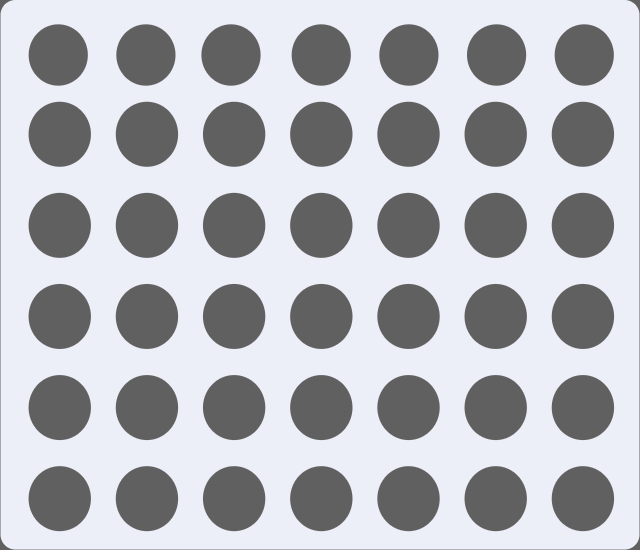
A WebGL 2 fragment shader for this pattern:

```glsl
#version 300 es
precision highp float;

uniform vec2 u_resolution;
out vec4 fragColor;

const vec2 CANVAS = vec2(7.68, 6.60);
const vec3 PANEL_COLOR = vec3(0.925, 0.933, 0.973);
const vec3 HOLE_COLOR = vec3(0.378);
const float COLUMNS = 7.0;
const float FULL_ROWS = 5.0;

float ellipseDistance(vec2 p, vec2 radii) {
    return (length(p / radii) - 1.0) * min(radii.x, radii.y);
}

float roundedBoxDistance(vec2 p, vec2 halfSize, float radius) {
    vec2 q = abs(p) - halfSize + radius;
    return length(max(q, 0.0)) + min(max(q.x, q.y), 0.0) - radius;
}

// Index of the nearest grid cell, limited to the given count
vec2 nearestCell(vec2 p, vec2 first, vec2 spacing, vec2 count) {
    return clamp(round((p - first) / spacing), vec2(0.0), count - 1.0);
}

float holeGrid(vec2 p, vec2 first, vec2 spacing, vec2 count, vec2 radii) {
    vec2 cell = nearestCell(p, first, spacing, count);
    return ellipseDistance(p - first - cell * spacing, radii);
}

// Single row in which one column sits off its even spacing
float shiftedRow(vec2 p, vec2 first, float step, vec2 radii, float column, float shift) {
    float cell = nearestCell(p, first, vec2(step, 1.0), vec2(COLUMNS, 1.0)).x;
    float offset = abs(cell - column) < 0.5 ? shift : 0.0;
    return ellipseDistance(p - first - vec2(cell * step + offset, 0.0), radii);
}

float coverage(float dist, float pixel) {
    return clamp(0.5 - dist / pixel, 0.0, 1.0);
}

void main() {
    vec2 p = gl_FragCoord.xy / u_resolution * CANVAS;
    float pixel = CANVAS.x / u_resolution.x;

    // Panel with a hairline edge on the sides and bottom
    vec2 panelMin = vec2(0.006, 0.005);
    vec2 panelMax = CANVAS - vec2(0.006, 0.0);
    vec2 panelCenter = 0.5 * (panelMin + panelMax);
    float panel = roundedBoxDistance(p - panelCenter, 0.5 * (panelMax - panelMin), 0.18);

    // Even rows of holes below a smaller top row
    float holes = holeGrid(p, vec2(0.717, 0.616), vec2(1.0463, 1.0932),
                           vec2(COLUMNS, FULL_ROWS), vec2(0.374, 0.390));
    float topRow = shiftedRow(p, vec2(0.699, 5.94), 1.052,
                              vec2(0.355, 0.368), 2.0, -0.031);
    holes = min(holes, topRow);

    float light = coverage(panel, pixel) * (1.0 - coverage(holes, pixel));
    fragColor = vec4(mix(HOLE_COLOR, PANEL_COLOR, light), 1.0);
}
```
